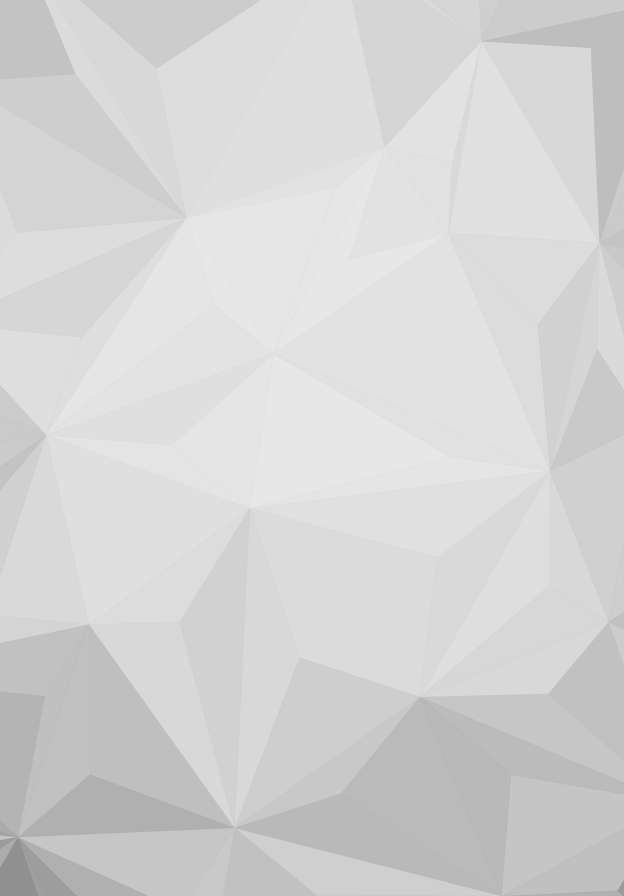
Write a Shadertoy shader that draws this background.

```glsl
// Low-poly backdrop: flat grey facets, brightest above the centre and darker outward.
// A rotated, jittered lattice is cut into triangles; most are split again
// around an inner point, then shaded flat and joined by faint hairline seams.

#define CELL 0.228          // lattice step, in canvas heights
#define JITTER 0.31         // vertex displacement, in cells
#define TURN 0.38           // lattice rotation, radians
#define SPLIT_CHANCE 0.66   // share of triangles split in three
#define GLOW_CENTER vec2(0.48, 0.62)
#define FALLOFF vec2(0.37, 0.42)
#define PEAK_TONE 0.907
#define CALM_CONTRAST 0.014 // facet variation at the bright centre
#define EDGE_CONTRAST 0.85  // extra variation where it is darker
#define SEAM_DEPTH 0.016
#define SEAM_WIDTH 0.0011   // in canvas heights

float hash(vec2 p) {
    vec3 q = fract(vec3(p.xyx) * vec3(0.1031, 0.1030, 0.0973));
    q += dot(q, q.yzx + 33.33);
    return fract((q.x + q.y) * q.z);
}

mat2 rotation(float a) {
    return mat2(cos(a), sin(a), -sin(a), cos(a));
}

// Lattice vertex in canvas space.
vec2 latticeVertex(vec2 id) {
    vec2 shift = vec2(hash(id + 17.3), hash(id + 71.9)) - 0.5;
    return rotation(TURN) * (id + 2.0 * JITTER * shift) * CELL;
}

// Signed distance to a line, positive on the left of a -> b.
float edgeDistance(vec2 p, vec2 a, vec2 b) {
    vec2 along = normalize(b - a);
    return along.x * (p.y - a.y) - along.y * (p.x - a.x);
}

// Grey of a facet from its middle point and a random value.
float facetTone(vec2 middle, float chance) {
    float aspect = iResolution.x / iResolution.y;
    vec2 uv = clamp(middle / vec2(aspect, 1.0), 0.0, 1.0);
    vec2 away = uv - GLOW_CENTER;
    float drop = dot(FALLOFF, away * away);
    float contrast = CALM_CONTRAST + EDGE_CONTRAST * drop;
    return min(PEAK_TONE - drop + contrast * (chance - 0.5), PEAK_TONE);
}

// Adds one facet: total holds weighted tone, weight and nearest seam distance.
void addFacet(inout vec3 total, vec2 p, vec2 a, vec2 b, vec2 c, float chance) {
    float inside = min(edgeDistance(p, a, b),
                   min(edgeDistance(p, b, c), edgeDistance(p, c, a)));
    float cover = clamp(inside * iResolution.y + 0.5, 0.0, 1.0);
    total.x += cover * facetTone((a + b + c) / 3.0, chance);
    total.y += cover;
    total.z = min(total.z, abs(inside));
}

// Draws a triangle whole or as three facets around an inner point.
void addTriangle(inout vec3 total, vec2 p, vec2 a, vec2 b, vec2 c, vec2 seed) {
    if (hash(seed + 5.7) > SPLIT_CHANCE) {
        addFacet(total, p, a, b, c, hash(seed + 9.1));
        return;
    }
    vec3 w = 0.12 + vec3(hash(seed + 21.4), hash(seed + 43.8), hash(seed + 64.2));
    w /= w.x + w.y + w.z;
    vec2 inner = a * w.x + b * w.y + c * w.z;
    addFacet(total, p, a, b, inner, hash(seed + 9.1));
    addFacet(total, p, b, c, inner, hash(seed + 13.6));
    addFacet(total, p, c, a, inner, hash(seed + 28.5));
}

void mainImage(out vec4 fragColor, in vec2 fragCoord) {
    vec2 p = fragCoord / iResolution.y;
    vec2 home = floor(rotation(-TURN) * p / CELL);
    vec3 total = vec3(0.0, 0.0, 1.0);

    // Jittered quads around this point, each cut along its shorter diagonal.
    for (int j = -1; j <= 1; j++) {
        for (int i = -1; i <= 1; i++) {
            vec2 id = home + vec2(float(i), float(j));
            vec2 a = latticeVertex(id);
            vec2 b = latticeVertex(id + vec2(1.0, 0.0));
            vec2 c = latticeVertex(id + vec2(1.0, 1.0));
            vec2 d = latticeVertex(id + vec2(0.0, 1.0));
            vec2 seed = id * 3.17 + 140.0;
            if (distance(a, c) < distance(b, d)) {
                addTriangle(total, p, a, b, c, seed);
                addTriangle(total, p, a, c, d, seed + 91.3);
            } else {
                addTriangle(total, p, a, b, d, seed);
                addTriangle(total, p, b, c, d, seed + 91.3);
            }
        }
    }

    // Hairline seams, thinned by pixel coverage.
    float tone = total.y > 0.0 ? total.x / total.y : PEAK_TONE;
    float pixel = 1.0 / iResolution.y;
    float seam = clamp((0.5 * SEAM_WIDTH - total.z) / pixel + 0.5, 0.0, 1.0);
    tone -= SEAM_DEPTH * seam;
    fragColor = vec4(vec3(tone), 1.0);
}
```
